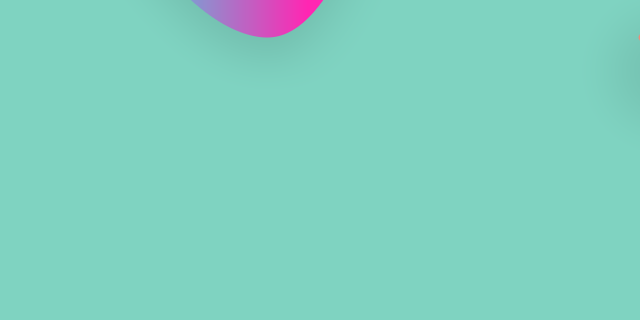
Write a Shadertoy shader that draws this background.

```glsl
// Mint backdrop with a pink-blue blob hanging from the top and soft drop shadows.

#define MINT vec3(0.498, 0.827, 0.757)
#define BLOB_BLUE vec3(0.47, 0.64, 0.83)
#define BLOB_PINK vec3(1.0, 0.15, 0.70)
#define CORAL vec3(0.93, 0.55, 0.48)
#define BLOB_TIP vec2(0.8333, 0.8828)
#define BLOB_HALF_WIDTHS vec2(0.237, 0.177)
#define SHADOW_DROP 0.052
#define SHADOW_BLUR 0.13
#define SHADOW_ALPHA 0.105
#define SIDE_SHADOW vec3(2.08, 0.779, 0.155)
#define SIDE_TIP vec3(2.008, 0.883, 0.0125)

// Approximate distance to a lopsided bowl, negative inside.
float bowlDistance(vec2 p) {
    vec2 q = p - BLOB_TIP;
    bool onLeft = q.x < 0.0;
    float halfWidth = onLeft ? BLOB_HALF_WIDTHS.x : BLOB_HALF_WIDTHS.y;
    float power = onLeft ? 1.83 : 2.1;
    float s = abs(q.x) / halfWidth;
    float depth = 1.0 - BLOB_TIP.y;
    float rise = depth * pow(s, power);
    float slope = depth * power * pow(s, power - 1.0) / halfWidth;
    return (rise - q.y) / sqrt(1.0 + slope * slope);
}

// Circle given as centre and radius.
float circleDistance(vec2 p, vec3 circle) {
    return length(p - circle.xy) - circle.z;
}

float softShadow(float d) {
    return 1.0 - smoothstep(-SHADOW_BLUR, SHADOW_BLUR, d);
}

float coverage(float d) {
    return clamp(0.5 - d * iResolution.y, 0.0, 1.0);
}

void mainImage(out vec4 fragColor, in vec2 fragCoord) {
    vec2 p = fragCoord / iResolution.y;
    p.x += 1.0 - 0.5 * iResolution.x / iResolution.y;
    vec3 color = MINT;

    // Shadows
    float blobShadow = softShadow(bowlDistance(p + vec2(0.0, SHADOW_DROP)));
    float sideShadow = softShadow(circleDistance(p, SIDE_SHADOW));
    color *= 1.0 - SHADOW_ALPHA * blobShadow;
    color *= 1.0 - 0.7 * SHADOW_ALPHA * sideShadow;

    // Blob with a horizontal gradient
    float blend = clamp((p.x - 0.56) / 0.40, 0.0, 1.0);
    vec3 blobColor = mix(BLOB_BLUE, BLOB_PINK, blend);
    color = mix(color, blobColor, coverage(bowlDistance(p)));

    // Tip of the blob past the right edge
    color = mix(color, CORAL, coverage(circleDistance(p, SIDE_TIP)));

    fragColor = vec4(color, 1.0);
}
```
